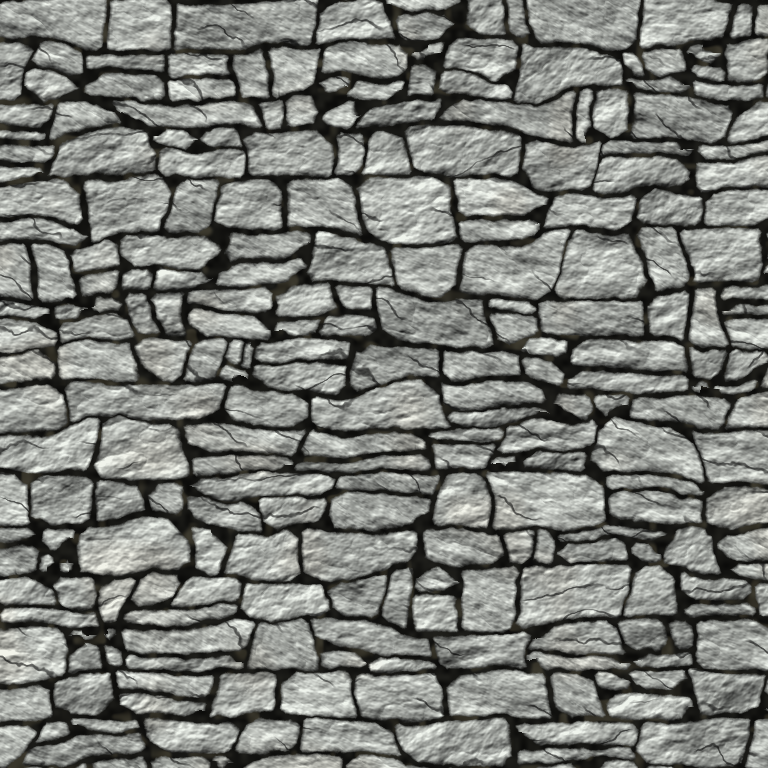
Write a Shadertoy shader that draws this texture.

```glsl
float hash(vec2 p) {
    vec3 q = fract(p.xyx * 0.1031);
    q += dot(q, q.yzx + 33.33);
    return fract((q.x + q.y) * q.z);
}

float noise(vec2 p) {
    vec2 i = floor(p), f = fract(p);
    f = f * f * (3.0 - 2.0 * f);
    float low = mix(hash(i), hash(i + vec2(1, 0)), f.x);
    float high = mix(hash(i + vec2(0, 1)), hash(i + vec2(1, 1)), f.x);
    return mix(low, high, f.y);
}

float fbm(vec2 p) {
    float sum = 0.0, amplitude = 0.5;
    for (int k = 0; k < 5; k++) {
        sum += amplitude * noise(p);
        p = mat2(1.6, 1.2, -1.2, 1.6) * p + 5.3;
        amplitude *= 0.5;
    }
    return sum;
}

// Stepped course line below row i
float rowEdge(float i, float x) {
    float steps = smoothstep(0.3, 0.7, noise(vec2(x * 5.0, i * 7.0)));
    return (i + 0.46 * (hash(vec2(i, 3)) - 0.5) + 0.3 * (steps - 0.5)) / 16.0;
}

// Slanted joint to the left of column j; v is the height within the row
float columnEdge(float j, float i, float v) {
    float slant = 0.4 * (hash(vec2(j + 31.0, i)) - 0.5) * (v - 0.5);
    return j + 0.7 * (hash(vec2(j, i + 17.0)) - 0.5) + slant;
}

// Distance to the stone outline; also its id and left, right, bottom, top margins
float stone(vec2 p, out vec2 id, out vec4 side) {
    float i = floor(p.y * 16.0);
    if (p.y < rowEdge(i, p.x)) i--;
    else if (p.y > rowEdge(i + 1.0, p.x)) i++;
    side.z = p.y - rowEdge(i, p.x);
    side.w = rowEdge(i + 1.0, p.x) - p.y;
    float v = side.z / max(side.z + side.w, 0.001);

    float columns = 7.0 + 3.0 * hash(vec2(i, 8));
    float start = 9.0 * hash(vec2(i, 12));
    float u = p.x * columns + start;
    float j = floor(u);
    if (u < columnEdge(j, i, v)) j--;
    else if (u > columnEdge(j + 1.0, i, v)) j++;
    side.x = (u - columnEdge(j, i, v)) / columns;
    side.y = (columnEdge(j + 1.0, i, v) - u) / columns;
    id = vec2(j, i);

    // Split some stones into layers and blocks; only thick courses are layered
    float middle = (j + 0.5 - start) / columns;
    float thickness = rowEdge(i + 1.0, middle) - rowEdge(i, middle);
    for (int k = 0; k < 3; k++) {
        float turn = float(k) + 1.0;
        bool layered = k != 1;
        if (layered && thickness < 0.05 + 0.012 * float(k)) continue;
        if (hash(id + 71.0 * turn) > 0.46 - 0.1 * turn) continue;
        vec2 size = side.xz + side.yw;
        vec2 place = side.xz / max(size, 0.001) - 0.5;
        float cut = 0.32 + 0.36 * hash(id + 43.0);
        float tilt = 0.3 * (hash(id + 59.0) - 0.5);
        float offset = layered ? (place.y + 0.5 - cut - tilt * place.x) * size.y
                               : (place.x + 0.5 - cut - tilt * place.y) * size.x;
        if (offset > 0.0) {
            if (layered) side.z = offset; else side.x = offset;
            id += vec2(101, 53) * turn;
        } else {
            if (layered) side.w = -offset; else side.y = -offset;
        }
    }

    // Knock off the corners by different amounts
    vec2 near = min(side.xz, side.yw);
    float chip = hash(id + 7.0 * step(side.xz, side.yw) + vec2(19, 5));
    float corner = dot(near, vec2(0.6, 0.8)) - 0.003 - 0.014 * chip * chip * chip;
    return min(min(near.x, near.y), corner);
}

float surface(vec2 q) {
    return fbm(q * vec2(17, 28)) + 0.8 * abs(fbm(q * vec2(18, 32) + 7.0) - 0.5);
}

void mainImage(out vec4 fragColor, in vec2 fragCoord) {
    vec2 uv = fragCoord / iResolution.y;
    float pixel = 1.0 / iResolution.y;

    // Ragged outlines
    vec2 p = uv + 0.013 * (vec2(noise(uv * 20.0), noise(uv * 20.0 + 50.0)) - 0.5);
    p += 0.008 * (vec2(fbm(uv * 70.0), fbm(uv * 70.0 + 90.0)) - 0.5);
    vec2 id;
    vec4 side;
    float gap = 0.001 + 0.0034 * noise(uv * 22.0 + 30.0);
    float edge = stone(p, id, side) - gap;

    // Rough face with its own grain direction, lit from above left
    float shade = hash(id + 11.0);
    float angle = 1.1 * (hash(id + 23.0) - 0.5);
    mat2 turn = mat2(cos(angle), sin(angle), -sin(angle), cos(angle));
    vec2 grain = turn * uv + 13.0 * shade;
    float relief = surface(grain) - surface(grain + turn * vec2(-0.0012, 0.0024));
    float tone = 0.655 + 0.09 * (shade - 0.5) + 3.0 * relief;
    tone += 0.22 * (fbm(grain * 15.0 + 20.0) - 0.5);
    tone += 0.16 * (noise(grain * vec2(170, 230)) - 0.5);

    // Bright upper rims, shadowed undersides and dark borders
    tone += 0.12 * (1.0 - smoothstep(0.002, 0.009, side.w));
    tone -= 0.14 * (1.0 - smoothstep(0.002, 0.011, side.z));
    tone *= mix(0.55, 1.0, smoothstep(0.0, 0.0045, edge));

    // Broken hairline cracks running along the grain
    float strata = grain.y * 22.0 + grain.x * 6.0 + 1.3 * fbm(grain * 16.0 + 40.0);
    float crack = 1.0 - smoothstep(0.01, 0.055, abs(fract(strata) - 0.5));
    tone *= 1.0 - 0.55 * crack * smoothstep(0.5, 0.7, noise(grain * 19.0 + 60.0));

    float lichen = 0.4 * smoothstep(0.65, 0.95, noise(uv * 15.0 + 80.0));
    vec3 rock = clamp(tone, 0.1, 0.95) * mix(vec3(0.99, 1.01, 0.98), vec3(1.02, 1.0, 0.94), lichen);
    vec3 earth = vec3(0.08, 0.08, 0.07) * (0.5 + noise(uv * 110.0));
    earth += vec3(0.12, 0.11, 0.08) * smoothstep(0.65, 0.9, noise(uv * 60.0 + 15.0));
    fragColor = vec4(mix(earth, rock, smoothstep(-pixel, pixel, edge)), 1.0);
}
```
